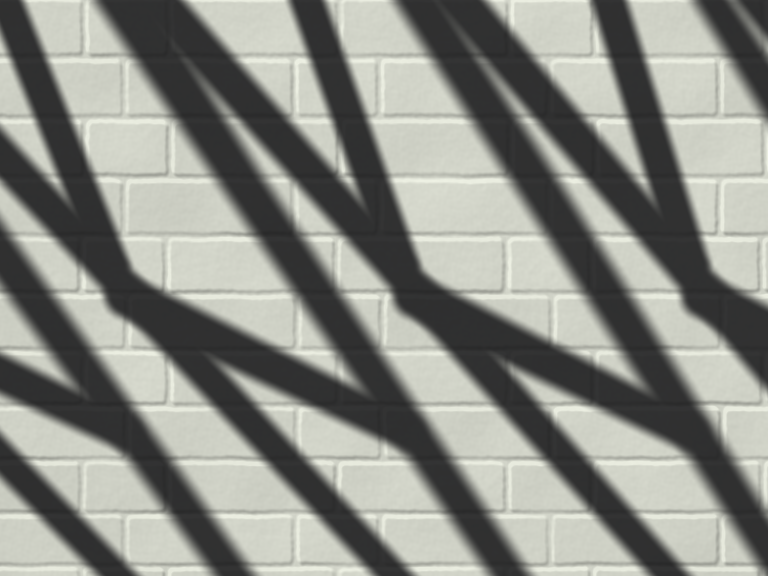
Reproduce this texture procedurally as a Shadertoy shader.

```glsl
// Soft diagonal shadows of a repeating lattice cast on a pale painted brick wall.
// Bars are tapered segments with penumbrae, repeated at a spacing that shrinks downwards;
// the wall is a bond of stretchers and headers, shaded by a slope of its height field.

// Units: canvas height = 1, x to the right, y downwards from the top edge.
const vec3 WALL_COLOR = vec3(0.815, 0.825, 0.78);
const vec3 SHADOW_COLOR = vec3(0.188, 0.189, 0.19);
const float SPACING_TOP = 0.524;      // lattice spacing at the top edge
const float SPACING_SHRINK = 0.045;   // loss of spacing per unit of height
const float BOND_PERIOD = 0.738;      // one header and two stretchers
const float HEADER = 0.148;
const float STRETCHER = 0.295;
const float BOND_OFFSET = 0.144;
const float COURSE_HEIGHT = 0.1;
const float CORNER = 0.012;
const vec2 RELIEF_STEP = vec2(0.0018, 0.0027);
const float RELIEF_GAIN = 0.26;

float hash(vec2 p) {
    vec3 q = fract(vec3(p.xyx) * 0.1031);
    q += dot(q, q.yzx + 33.33);
    return fract((q.x + q.y) * q.z);
}

vec2 gradientAt(vec2 cell) {
    float angle = 6.2832 * hash(cell);
    return vec2(cos(angle), sin(angle));
}

float gradientNoise(vec2 p) {
    vec2 i = floor(p), f = p - i;
    vec2 u = f * f * f * (f * (f * 6.0 - 15.0) + 10.0);
    vec2 e = vec2(1.0, 0.0);
    float a = dot(gradientAt(i), f);
    float b = dot(gradientAt(i + e.xy), f - e.xy);
    float c = dot(gradientAt(i + e.yx), f - e.yx);
    float d = dot(gradientAt(i + e.xx), f - e.xx);
    return mix(mix(a, b, u.x), mix(c, d, u.x), u.y);
}

// Course number; courses grow slightly thinner towards the bottom.
float courseAt(float y) {
    return 61.0 - sqrt(max(3721.0 - 1152.0 * (y - 0.1007), 0.0));
}

// Distance to the nearest joint in xy, brick identity in zw.
vec4 brickAt(vec2 p) {
    float course = courseAt(p.y);
    float row = floor(course);
    float x = p.x - BOND_OFFSET - 0.5 * BOND_PERIOD * mod(row + 1.0, 2.0);
    x += 0.008 * (hash(vec2(row + 20.0, 3.0)) - 0.5);
    float t = mod(x, BOND_PERIOD);
    float second = HEADER + STRETCHER;
    float dx = min(min(t, BOND_PERIOD - t), min(abs(t - HEADER), abs(t - second)));
    float f = course - row;
    float dy = min(f, 1.0 - f) * COURSE_HEIGHT;
    float index = 3.0 * floor(x / BOND_PERIOD) + step(HEADER, t) + step(second, t);
    return vec4(dx, dy, index + 40.0, row + 40.0);
}

float wallHeight(vec2 p) {
    vec2 wobble = 0.0025 * vec2(gradientNoise(p * 23.0), gradientNoise(p * 19.0 + 40.0));
    vec2 joint = brickAt(p + wobble).xy;
    float inset = CORNER - length(max(CORNER - joint, 0.0));
    float depth = 0.75 + 0.6 * gradientNoise(p * 9.0 + 7.0);
    float brick = smoothstep(0.001, 0.009, inset + 0.0015 * gradientNoise(p * 95.0));
    float grain = 0.07 * gradientNoise(p * 60.0) + 0.035 * gradientNoise(p * 150.0);
    return depth * brick + grain;
}

// Light left beside one tapered bar: 0 in its core, 1 outside its penumbra.
float barLight(vec2 p, vec2 a, vec2 b, float radiusA, float radiusB, float softness) {
    vec2 ab = b - a;
    float t = clamp(dot(p - a, ab) / dot(ab, ab), 0.0, 1.0);
    float d = length(p - a - t * ab) - mix(radiusA, radiusB, t);
    return smoothstep(-softness, softness, d);
}

float latticeLight(vec2 p) {
    float spacing = SPACING_TOP - SPACING_SHRINK * p.y;
    float light = 1.0;
    for (int i = -2; i <= 2; i++) {
        float k = float(i);
        vec2 q = p - vec2(k * spacing, 0.0);
        // Long steep bar, bent once and thinner at the top of later copies
        vec2 bend = vec2(0.424, 0.321);
        float upper = barLight(q, vec2(0.179 - 0.014 * k, -0.052), bend, 0.042 - 0.008 * k, 0.035, 0.017);
        float lower = barLight(q, bend, vec2(0.915, 1.042), 0.035, 0.029, 0.017);
        light *= min(upper, lower);
        // Long flatter bar
        light *= barLight(q, vec2(0.227, -0.052), vec2(1.201, 1.042), 0.035, 0.026, 0.013);
        // Short steep strut, then the strut leaning to the right
        light *= barLight(q, vec2(0.514, -0.052), vec2(0.698, 0.460), 0.0295, 0.0295, 0.011);
        light *= barLight(q, vec2(0.720, 0.514), vec2(1.198, 0.752), 0.0365, 0.031, 0.013);
    }
    return light;
}

void mainImage(out vec4 fragColor, in vec2 fragCoord) {
    vec2 p = vec2(fragCoord.x, iResolution.y - fragCoord.y) / iResolution.y;

    // Relief lit from the upper left
    float slope = wallHeight(p + RELIEF_STEP) - wallHeight(p - RELIEF_STEP);
    float relief = RELIEF_GAIN * clamp(slope, -0.9, 0.45);

    // Uneven paint and a faint falloff to the lower left
    float tone = 1.0 + 0.025 * (hash(brickAt(p).zw) - 0.5);
    tone += 0.025 * gradientNoise(p * 6.0) + 0.012 * gradientNoise(p * 110.0);
    tone -= 0.05 * smoothstep(0.5, 1.5, length(p - vec2(0.8, 0.35)));

    vec3 sunlit = WALL_COLOR * (tone + relief);
    vec3 shaded = SHADOW_COLOR * (tone + 0.55 * relief);
    fragColor = vec4(mix(shaded, sunlit, latticeLight(p)), 1.0);
}
```
